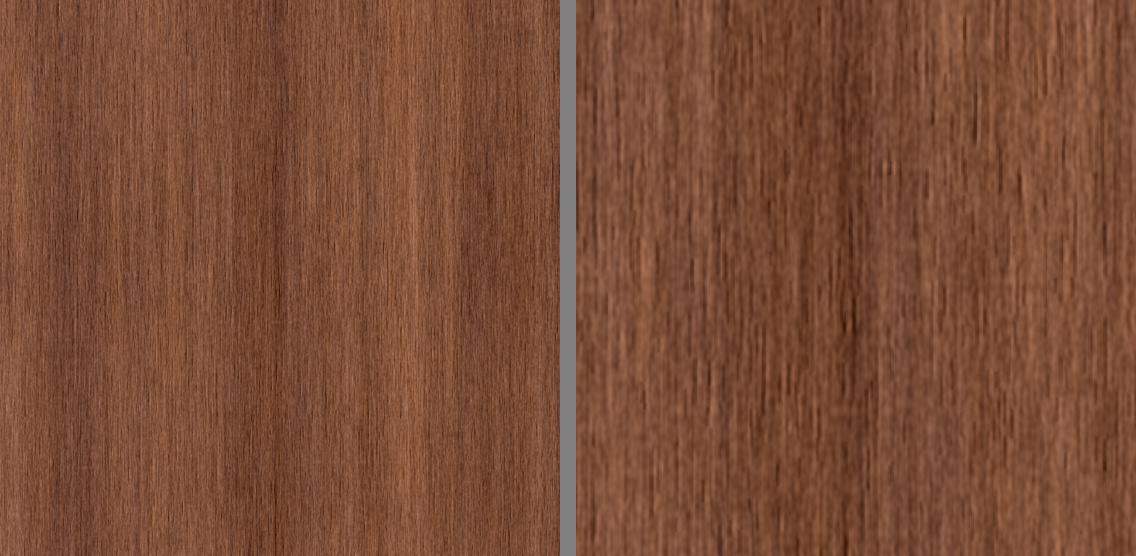
Left: the whole. Right: its middle third, enlarged.
Give the GLSL for this texture, as a Shadertoy shader.

```glsl
// Reddish brown walnut veneer with straight vertical grain and fine dark pores.

float hash(vec2 p) {
    vec3 q = fract(p.xyx * vec3(0.1031, 0.1030, 0.0973));
    q += dot(q, q.yzx + 33.33);
    return fract((q.x + q.y) * q.z);
}

float cornerSlope(vec2 cell, vec2 offset) {
    float angle = 6.2832 * hash(cell);
    return dot(vec2(cos(angle), sin(angle)), offset);
}

// Gradient noise, roughly -0.7 to 0.7
float noise(vec2 p) {
    vec2 i = floor(p), f = fract(p);
    vec2 w = f * f * f * (f * (f * 6.0 - 15.0) + 10.0);
    vec2 e = vec2(1.0, 0.0);
    return mix(mix(cornerSlope(i, f), cornerSlope(i + e, f - e), w.x),
               mix(cornerSlope(i + e.yx, f - e.yx), cornerSlope(i + 1.0, f - 1.0), w.x), w.y);
}

float band(float x, float centre, float width) {
    float d = (x - centre) / width;
    return exp(-d * d);
}

// Broad light and dark growth zones across the board
float growthZones(float x) {
    float light = 0.45 * band(x, 0.02, 0.03) + 0.28 * band(x, 0.25, 0.10)
                + 0.18 * band(x, 0.61, 0.05) + 0.50 * band(x, 0.725, 0.04)
                + 0.25 * band(x, 0.80, 0.02) + 0.45 * band(x, 0.958, 0.01);
    float dark = 0.32 * band(x, 0.11, 0.06) + 0.52 * band(x, 0.48, 0.05)
               + 0.35 * band(x, 0.89, 0.05) + 0.40 * band(x, 1.0, 0.02)
               + 0.80 * band(x, 0.493, 0.0018) + 0.50 * band(x, 0.452, 0.002);
    return light - dark;
}

// Thin dashes, one per occupied cell, with staggered columns
float pores(vec2 p, vec2 grid, float share, float seed) {
    vec2 q = p * grid;
    float column = floor(q.x);
    q.y += 17.0 * hash(vec2(column, seed));
    vec2 cell = vec2(column, floor(q.y)) + seed * 37.0;
    float size = 0.18 + 0.28 * hash(cell + 5.3);
    vec2 centre = vec2(0.3 + 0.4 * hash(cell + 9.1), 0.5);
    vec2 d = abs(fract(q) - centre);
    float dash = (1.0 - smoothstep(0.08, 0.20, d.x)) * (1.0 - smoothstep(size * 0.7, size, d.y));
    return dash * step(hash(cell + 2.7), share);
}

// Long hair lines with crisp crests, dark and light
float hairLines(vec2 p) {
    float n = noise(p);
    return sign(n) * smoothstep(0.14, 0.42, abs(n));
}

void mainImage(out vec4 fragColor, in vec2 fragCoord) {
    vec2 uv = fragCoord / iResolution.xy;
    vec2 p = uv;
    p.x += 0.002 * noise(vec2(uv.x * 9.0, uv.y * 2.0)) + 0.0005 * noise(uv * vec2(30.0, 22.0));

    // Zones with slow changes along the board
    float tone = growthZones(p.x);
    tone += 0.25 * noise(uv * vec2(6.0, 2.0) + 4.2);
    tone -= 0.15 * band(uv.y, 0.53, 0.13) + 0.12 * band(uv.y, 0.10, 0.09);

    // Streaks and fibres, from wide to hair thin
    tone += 0.45 * noise(p * vec2(36.0, 0.7) + 11.3);
    tone += 0.50 * noise(p * vec2(83.0, 1.3) + 23.7);
    tone += 0.28 * hairLines(p * vec2(151.0, 2.3) + 37.1);
    tone += 0.38 * hairLines(p * vec2(229.0, 6.0) + 43.6);
    tone += 0.95 * noise(p * vec2(307.0, 21.0) + 51.9);

    // Crisp specks that roughen the fibres
    tone += 0.85 * noise(p * vec2(283.0, 83.0) + 71.4);
    tone += 0.75 * noise(p * vec2(347.0, 191.0) + 83.2);

    // Pores, each with a faint lit edge on its right
    for (int i = 0; i < 3; i++) {
        float k = float(i);
        vec2 grid = vec2(118.0 + 23.0 * k, 16.0 + 11.0 * k);
        float share = 0.22 + 0.15 * noise(uv * vec2(7.0, 2.0) + k * 8.6);
        tone -= 0.66 * pores(p, grid, share, k + 1.0);
        tone += 0.34 * pores(p - vec2(0.0025, 0.0), grid, share, k + 1.0);
    }

    // Brown ramp, drifting between orange and mauve
    vec3 color = vec3(0.491, 0.308, 0.220) + tone * vec3(0.100, 0.082, 0.070);
    float warmth = 1.3 * noise(p * vec2(19.0, 1.2) + 91.0)
                 + 1.2 * noise(p * vec2(120.0, 9.0) + 17.0)
                 + 0.6 * band(p.x, 0.73, 0.10) - 0.6 * band(p.x, 0.12, 0.08);
    color += warmth * vec3(0.012, 0.001, -0.015);
    fragColor = vec4(clamp(color, 0.0, 1.0), 1.0);
}
```
